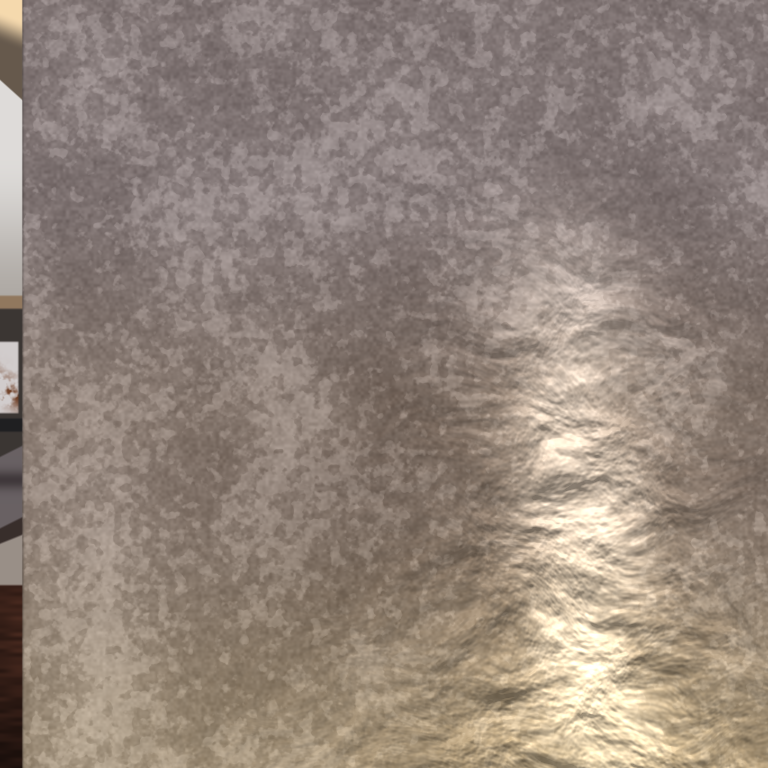
Give the GLSL for this texture, as a Shadertoy shader.

```glsl
// A mottled plaster wall lit by a warm grazing lamp below the frame, with a
// narrow slice of a room at the left. Value-noise fbm gives the flakes and a
// height field; its slope toward the lamp gives the relief inside the light.

const float WALL_EDGE = 0.029;
const vec2  LAMP_POS = vec2(0.80, -0.30);
const float RELIEF_FREQ = 17.0;
const float RELIEF_STEP = 0.0035;
const float RELIEF_GAIN = 5.5;
const float FLAKE_GAIN = 0.085;
const float GRAIN_GAIN = 0.075;
const vec3  WALL_TOP = vec3(0.545, 0.500, 0.497);
const vec3  WALL_MID = vec3(0.550, 0.493, 0.456);
const vec3  WALL_LOW = vec3(0.600, 0.540, 0.462);
const vec3  GLOW_TINT = vec3(0.150, 0.125, 0.060);
const vec3  BEAM_TINT = vec3(0.270, 0.262, 0.240);

float hash(vec2 cell) {
    uvec2 q = uvec2(ivec2(cell) + 4096) * uvec2(1597u, 3571u);
    uint n = (q.x ^ (q.y << 8)) * 73939u;
    n = (n ^ (n >> 15)) * 48271u;
    n ^= n >> 13;
    return float(n & 65535u) / 65535.0;
}

float noise(vec2 p) {
    vec2 i = floor(p), f = fract(p);
    f = f * f * (3.0 - 2.0 * f);
    return mix(mix(hash(i), hash(i + vec2(1, 0)), f.x),
               mix(hash(i + vec2(0, 1)), hash(i + vec2(1, 1)), f.x), f.y);
}

float fbm(vec2 p, int octaves) {
    float sum = 0.0, amp = 0.5;
    for (int i = 0; i < octaves; i++) {
        sum += amp * noise(p);
        p = mat2(1.6, 1.2, -1.2, 1.6) * p + 7.3;
        amp *= 0.5;
    }
    return sum;
}

float height(vec2 p) {
    vec2 warp = vec2(fbm(p * 9.0, 2), fbm(p * 9.0 + 31.0, 2));
    return fbm(p * vec2(0.85, 1.25) * RELIEF_FREQ + warp * 1.5, 5);
}

float bell(float x, float width) { return exp(-x * x / (width * width)); }

// Coverage of everything below a level
float below(float y, float level, float soft) {
    return 1.0 - smoothstep(level - soft, level + soft, y);
}

vec3 plaster(vec2 p) {
    vec3 col = mix(WALL_LOW, WALL_MID, smoothstep(0.0, 0.40, p.y));
    col = mix(col, WALL_TOP, smoothstep(0.42, 0.78, p.y));

    // Broad unlit shading: pale left side, dim diagonal beside the beam
    col += 0.035 * bell(p.x - 0.05, 0.17) * below(p.y, 0.55, 0.4);
    col -= 0.045 * bell(p.x - 0.50 - 0.25 * (p.y - 0.35), 0.16) * bell(p.y - 0.36, 0.24);

    // Lamp: a narrow beam, its halo and a wide pool at the bottom
    float axis = p.x - mix(0.785, 0.735, clamp(p.y / 0.65, 0.0, 1.0));
    float ragged = axis + 0.10 * (fbm(p * 11.0 + 3.0, 3) - 0.44);
    float rise = below(p.y, 0.61, 0.23);
    float beam = bell(ragged, mix(0.068, 0.088, smoothstep(0.0, 0.6, p.y))) * rise;
    float halo = bell(axis, 0.17) * below(p.y, 0.62, 0.26);
    float pool = bell(axis, mix(0.46, 0.16, clamp(p.y / 0.45, 0.0, 1.0)))
               * below(p.y, 0.14, 0.30);
    col += BEAM_TINT * beam + GLOW_TINT * (0.75 * pool + 0.30 * halo);

    // Flakes gather in clouds; fine grain covers the whole wall
    float cloud = fbm(p * 8.0 + 17.0, 4) - 0.47;
    float flake = smoothstep(0.40, 0.58, fbm(p * 85.0, 3) + 0.55 * cloud) - 0.5;
    float grain = noise(p * 250.0) + noise(p * 170.0 + 40.0) - 1.0;
    float calm = 1.0 - 0.65 * max(beam, 0.7 * pool);
    col += calm * (FLAKE_GAIN * flake + 0.13 * cloud) + GRAIN_GAIN * grain * (0.4 + 0.4 * calm);

    // Relief lit from the lamp
    vec2 toLamp = normalize(LAMP_POS - p);
    float slope = height(p) - height(p + toLamp * RELIEF_STEP);
    float reach = clamp(0.07 + 0.75 * halo + 0.65 * pool + 0.2 * beam, 0.0, 1.0);
    return col * (1.0 + RELIEF_GAIN * reach * clamp(slope, -0.07, 0.06));
}

vec3 room(vec2 p, float px) {
    float s = 1.5 * px;
    vec3 col = mix(vec3(0.40, 0.35, 0.30), vec3(0.96, 0.85, 0.68),
                   smoothstep(0.945, 0.985, p.y + 0.4 * p.x));
    vec3 pale = mix(vec3(0.68, 0.66, 0.64), vec3(0.87, 0.86, 0.85), smoothstep(0.60, 0.80, p.y));
    col = mix(col, pale, below(p.y, 0.896 - 0.9 * p.x, s));
    col = mix(col, vec3(0.57, 0.47, 0.37), below(p.y, 0.615, s));
    col = mix(col, vec3(0.23, 0.21, 0.20), below(p.y, 0.598, s));

    // Framed print with a brown blot
    float blot = bell(p.y - 0.497 + 0.5 * p.x, 0.020) * smoothstep(0.3, 0.6, fbm(p * 90.0, 3));
    vec3 art = mix(vec3(0.82, 0.80, 0.80), vec3(0.42, 0.23, 0.13), blot);
    float frame = below(p.y, 0.555, s) * (1.0 - below(p.y, 0.462, s)) * below(p.x, 0.024, s);
    col = mix(col, art, frame);

    // Shelf, sofa, rug and timber floor
    col = mix(col, vec3(0.12, 0.12, 0.13), below(p.y, 0.455, s) * (1.0 - below(p.y, 0.438, s)));
    vec3 sofa = vec3(0.41, 0.38, 0.39) - 0.16 * bell(p.y - 0.375, 0.012);
    col = mix(col, sofa, below(p.y, 0.405 + 0.5 * p.x, s));
    col = mix(col, vec3(0.22, 0.18, 0.17), below(p.y, 0.312 + 0.5 * p.x, s));
    col = mix(col, vec3(0.60, 0.56, 0.53), below(p.y, 0.292 + 0.4 * p.x, s));
    vec3 timber = vec3(0.21, 0.12, 0.09) * (0.75 + 0.5 * noise(p * vec2(40.0, 190.0)));
    return mix(col, timber * mix(0.65, 1.1, smoothstep(0.0, 0.2, p.y)), below(p.y, 0.238, s));
}

void mainImage(out vec4 fragColor, in vec2 fragCoord) {
    vec2 p = fragCoord / iResolution.xy;
    float px = 1.0 / iResolution.y;
    vec3 col = plaster(p) * (1.0 - 0.25 * bell(p.x - WALL_EDGE, 0.002));
    col = mix(col, room(p, px), below(p.x, WALL_EDGE, px));
    fragColor = vec4(clamp(col, 0.0, 1.0), 1.0);
}
```
